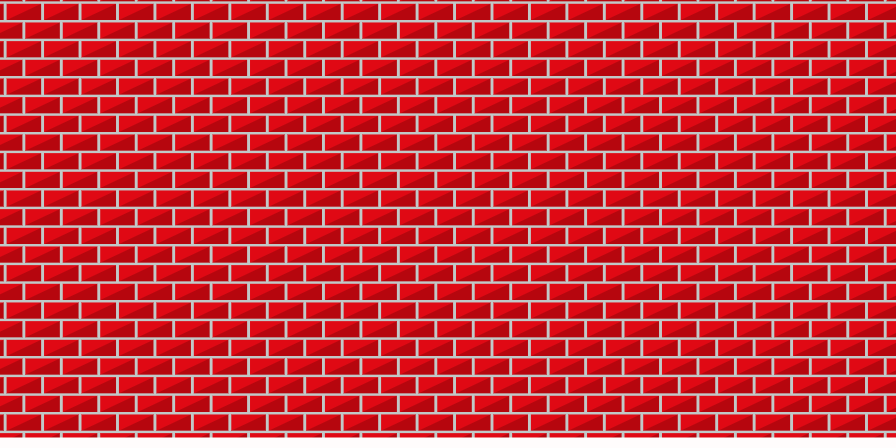
Reproduce this pattern procedurally as a Shadertoy shader.

```glsl
// A running-bond wall of glossy red bricks in pale grey mortar, above a thin white strip.
// Each brick is split corner to corner into a bright and a dark half.
// Courses come from floor and fract; box distances give smooth edges.

const vec2 PITCH = vec2(32.1, 16.0) / 384.0;   // brick plus joint, in canvas heights
const vec2 JOINT = vec2(2.5, 2.1) / 384.0;     // mortar widths: upright, level
const vec2 ORIGIN = vec2(4.4, 2.2) / 384.0;    // first joint crossing from the top left
const float STRIP_HEIGHT = 9.0 / 384.0;

const vec3 BRIGHT_RED = vec3(0.880, 0.035, 0.080);
const vec3 DARK_RED = vec3(0.715, 0.025, 0.055);
const vec3 MORTAR = vec3(0.755, 0.790, 0.785);
const vec3 WHITE = vec3(1.0, 0.99, 0.99);

// Coverage of a shape with signed distance d, negative inside.
float coverage(float d, float pixel) {
    return clamp(0.5 - d / pixel, 0.0, 1.0);
}

// Position relative to the centre of the brick, y pointing down.
vec2 brickCell(vec2 p, vec2 pitch) {
    float course = floor(p.y / pitch.y);
    p.x -= 0.5 * pitch.x * mod(course, 2.0);
    return (fract(p / pitch) - 0.5) * pitch;
}

float boxDistance(vec2 p, vec2 halfSize) {
    vec2 q = abs(p) - halfSize;
    return length(max(q, 0.0)) + min(max(q.x, q.y), 0.0);
}

// Signed distance to the rising diagonal, negative above it.
float diagonalDistance(vec2 p, vec2 halfSize) {
    return dot(p, normalize(halfSize.yx));
}

vec3 brickWall(vec2 p, float pixel) {
    vec2 cell = brickCell(p, PITCH);
    vec2 halfSize = 0.5 * (PITCH - JOINT);
    float bright = coverage(diagonalDistance(cell, halfSize), pixel);
    vec3 brick = mix(DARK_RED, BRIGHT_RED, bright);
    return mix(MORTAR, brick, coverage(boxDistance(cell, halfSize), pixel));
}

void mainImage(out vec4 fragColor, in vec2 fragCoord) {
    vec2 uv = fragCoord / iResolution.y;
    float pixel = 1.0 / iResolution.y;

    // The wall hangs from the top edge.
    vec3 color = brickWall(vec2(uv.x, 1.0 - uv.y) - ORIGIN, pixel);

    // Blank strip along the bottom edge.
    color = mix(color, WHITE, coverage(uv.y - STRIP_HEIGHT, pixel));
    fragColor = vec4(color, 1.0);
}
```
